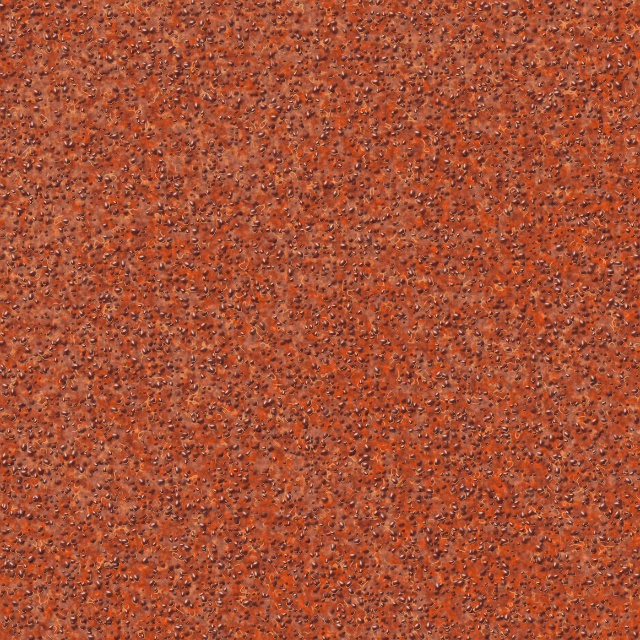
Give the GLSL for this texture, as a WebGL 2 fragment shader.

```glsl
#version 300 es
precision highp float;
// Rusted metal: mottled orange and brown oxide, ochre flakes and small glinting grains.

uniform vec2 u_resolution;
out vec4 fragColor;

const vec3 RUST = vec3(0.64, 0.27, 0.16);
const vec3 VIVID = vec3(0.76, 0.27, 0.09);
const vec3 DUST = vec3(0.67, 0.39, 0.30);
const vec3 UMBER = vec3(0.50, 0.19, 0.14);
const vec3 TAN = vec3(0.80, 0.46, 0.28);
const vec3 OCHRE = vec3(0.91, 0.62, 0.38);
const vec3 GRAIN_DARK = vec3(0.36, 0.12, 0.10);
const vec3 GRAIN_LIT = vec3(0.66, 0.37, 0.32);
const vec3 GLINT = vec3(0.90, 0.79, 0.77);
const vec2 LIGHT = vec2(-0.5, 0.866);

// Integer hash: three values from 0 to 1 per cell
vec3 hash3(vec2 cell, float seed) {
  uvec3 v = uvec3(ivec3(vec3(cell, seed)));
  v = v * 1664525u + 1013904223u;
  v.x += v.y * v.z;
  v.y += v.z * v.x;
  v.z += v.x * v.y;
  v ^= v >> 16u;
  v.x += v.y * v.z;
  v.y += v.z * v.x;
  v.z += v.x * v.y;
  return vec3(v >> 16u) / 65535.0;
}

vec2 direction(float turn) {
  float angle = 6.28318 * turn;
  return vec2(cos(angle), sin(angle));
}

float cornerSlope(vec2 cell, vec2 offset, float seed) {
  return dot(direction(hash3(cell, seed).x), offset);
}

float gradientNoise(vec2 p, float seed) {
  vec2 i = floor(p), f = fract(p), e = vec2(1.0, 0.0);
  vec2 w = f * f * f * (f * (f * 6.0 - 15.0) + 10.0);
  float low = mix(cornerSlope(i, f, seed), cornerSlope(i + e, f - e, seed), w.x);
  float high = mix(cornerSlope(i + e.yx, f - e.yx, seed), cornerSlope(i + 1.0, f - 1.0, seed), w.x);
  return 1.4 * mix(low, high, w.y);
}

float fbm(vec2 p, float seed) {
  float sum = 0.0, amplitude = 0.6;
  for (int octave = 0; octave < 3; octave++) {
    sum += amplitude * gradientNoise(p, seed + float(octave));
    p = p * 2.07 + 11.3;
    amplitude *= 0.6;
  }
  return sum;
}

// Mottled oxide in overlapping stains
vec3 oxide(vec2 p) {
  float broad = gradientNoise(p * 6.0, 1.0);
  float redder = 0.10 * (p.x - p.y) + 0.15 * broad;
  vec3 color = mix(RUST, UMBER, 0.8 * smoothstep(0.0, 0.5, fbm(p * 52.0, 10.0)));
  color = mix(color, VIVID, 0.9 * smoothstep(-0.1, 0.4, fbm(p * 48.0, 20.0) + redder));
  color = mix(color, DUST, 0.85 * smoothstep(-0.08, 0.35, fbm(p * 42.0, 30.0) - redder));
  color = mix(color, TAN, 0.75 * smoothstep(0.08, 0.5, fbm(p * 75.0, 40.0) - redder));
  return color * (1.0 + 0.32 * fbm(p * 120.0, 50.0));
}

// Thin curled flakes along noise contours, gathered in clusters
float flakes(vec2 p) {
  float contour = abs(gradientNoise(p * 95.0, 60.0) - 0.12);
  float cluster = smoothstep(0.05, 0.4, fbm(p * 38.0, 70.0));
  return cluster * (1.0 - smoothstep(0.03, 0.2, contour));
}

// Domed grains with a cast shadow, a pale broken rim and sometimes a glint
vec3 addGrains(vec3 color, vec2 p, float density, float share, float seed, float pixel) {
  vec2 q = p * density, cell = floor(q);
  float wobble = 0.4 * gradientNoise(q * 2.3, seed + 3.0);
  for (int y = -1; y <= 1; y++) {
    for (int x = -1; x <= 1; x++) {
      vec2 id = cell + vec2(x, y);
      vec3 place = hash3(id, seed), kind = hash3(id, seed + 1.0);
      if (place.z > share) continue;
      float radius = mix(0.22, 0.42, kind.x);
      vec2 offset = (q - id - mix(vec2(0.2), vec2(0.8), place.xy)) / radius;
      vec2 axis = direction(kind.y);
      vec2 local = vec2(dot(offset, axis), 1.35 * dot(offset, vec2(-axis.y, axis.x)));
      float d = length(local) + wobble;
      float blur = 0.12 + pixel * density / radius;

      float shadow = 1.0 - smoothstep(0.6, 1.35, length(offset + 0.35 * LIGHT) + wobble);
      color *= 1.0 - 0.38 * shadow;
      float rim = 1.0 - smoothstep(0.08, 0.32, abs(d - 1.15));
      rim *= smoothstep(-0.2, 0.7, dot(offset, direction(kind.z)));
      color = mix(color, OCHRE, 0.7 * rim * step(0.55, kind.z));

      float lit = smoothstep(-0.7, 0.8, dot(offset, LIGHT) + wobble);
      vec3 dome = mix(GRAIN_DARK, GRAIN_LIT, lit);
      color = mix(color, dome, 0.85 * (1.0 - smoothstep(1.0 - blur, 1.0 + blur, d)));
      vec2 spot = local - 0.35 * vec2(dot(LIGHT, axis), dot(LIGHT, vec2(-axis.y, axis.x)));
      float glint = 1.0 - smoothstep(0.15, 0.3 + blur, length(spot * vec2(0.8, 1.3)));
      color = mix(color, GLINT, 0.85 * glint * smoothstep(0.5, 0.9, kind.x));
    }
  }
  return color;
}

void main() {
  vec2 p = gl_FragCoord.xy / u_resolution.y;
  float pixel = 1.0 / u_resolution.y;
  vec3 color = mix(oxide(p), OCHRE, 0.75 * flakes(p));
  color = addGrains(color, p, 118.0, 0.40, 100.0, pixel);
  color = addGrains(color, p, 74.0, 0.48, 200.0, pixel);
  fragColor = vec4(clamp(color * 1.04, 0.0, 1.0), 1.0);
}
```
